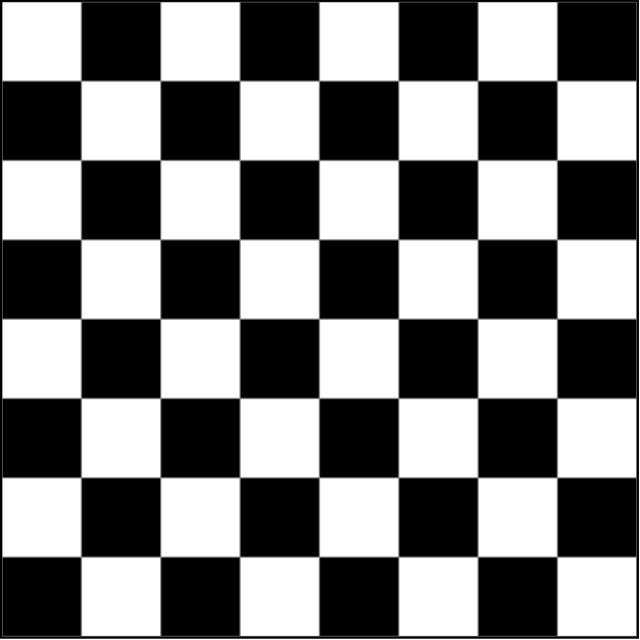
Write a Shadertoy shader that draws this pattern.

```glsl
// An eight by eight black and white checkerboard inside a thin black frame.

const float PI = 3.14159265;
const float CELLS = 8.0;
const float CELL_SIZE = 0.12396;
const float FRAME_WIDTH = 0.0034;
const float EDGE_SOFTNESS = 0.0019;
const vec2 BOARD_CENTRE = vec2(0.4991, 0.5013);
const vec3 BLACK = vec3(0.0);
const vec3 WHITE = vec3(1.0);

// Signed stripes per axis: +1 in even cells, -1 in odd ones, linear across edges
vec2 stripes(vec2 cell, float softness) {
    return clamp(sin(PI * cell) / (PI * softness), -1.0, 1.0);
}

// Checker coverage: 0 where both stripes agree, 1 where they differ
float checker(vec2 cell, float softness) {
    vec2 s = stripes(cell, softness);
    return 0.5 - 0.5 * s.x * s.y;
}

// Coverage of a centred square, 1 inside and 0 outside
float square(vec2 p, float halfSize, float softness) {
    float d = max(abs(p.x), abs(p.y)) - halfSize;
    return 1.0 - smoothstep(-softness, softness, d);
}

void mainImage(out vec4 fragColor, in vec2 fragCoord) {
    vec2 p = fragCoord / iResolution.xy - BOARD_CENTRE;
    float pixel = 1.0 / min(iResolution.x, iResolution.y);
    float cellSoftness = max(EDGE_SOFTNESS, 0.5 * pixel) / CELL_SIZE;
    float frameSoftness = max(0.5 * EDGE_SOFTNESS, 0.5 * pixel);
    float halfBoard = 0.5 * CELLS * CELL_SIZE;

    // Light margin, dark frame, then the board
    vec3 color = mix(WHITE, BLACK, square(p, halfBoard + FRAME_WIDTH, frameSoftness));
    vec3 board = mix(BLACK, WHITE, checker(p / CELL_SIZE, cellSoftness));
    color = mix(color, board, square(p, halfBoard, frameSoftness));

    fragColor = vec4(color, 1.0);
}
```
